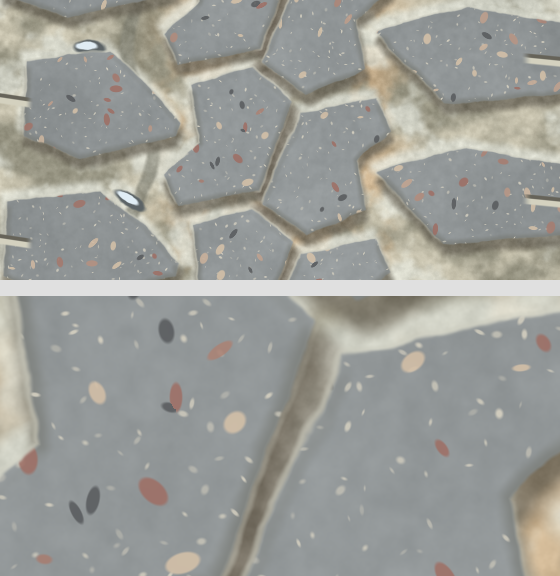
Top, the full canvas; bottom, a detail of the centre.
Write a Shadertoy shader that draws this texture.

```glsl
// Worn tyre tread: four columns of rubber blocks repeat down the canvas.
// Blocks are polygon distance fields with roughened edges; the sandy grooves
// get offset shadow and light, and chips of grit are scattered on the rubber.

const float PERIOD = 0.503;

float hash(vec2 p) {
    p = fract(p * vec2(0.1031, 0.1137));
    p += dot(p, p.yx + 33.33);
    return fract((p.x + p.y) * p.x * 17.3);
}

float noise(vec2 p) {
    vec2 i = floor(p), f = fract(p);
    f = f * f * (3.0 - 2.0 * f);
    return mix(mix(hash(i), hash(i + vec2(1, 0)), f.x),
               mix(hash(i + vec2(0, 1)), hash(i + vec2(1, 1)), f.x), f.y);
}

float fbm(vec2 p) {
    float sum = 0.0, amp = 0.53;
    for (int i = 0; i < 4; i++) {
        sum += amp * noise(p + 50.0);
        p = mat2(1.6, 1.2, -1.2, 1.6) * p;
        amp *= 0.5;
    }
    return sum;
}

// Signed distance to a seven-sided polygon
float polygon(vec2 p, vec2 v[7]) {
    float d = 100.0, side = 1.0;
    for (int i = 0, j = 6; i < 7; j = i, i++) {
        vec2 e = v[j] - v[i], w = p - v[i];
        vec2 b = w - e * clamp(dot(w, e) / dot(e, e), 0.0, 1.0);
        d = min(d, dot(b, b));
        bvec3 c = bvec3(p.y >= v[i].y, p.y < v[j].y, e.x * w.y > e.y * w.x);
        if (all(c) || all(not(c))) side = -side;
    }
    return side * sqrt(d);
}

void addBlock(inout vec2 near, float d) {
    near = d < near.x ? vec2(d, near.x) : vec2(near.x, min(near.y, d));
}

// Distances to the nearest and second nearest block
vec2 tread(vec2 p) {
    vec2 near = vec2(9.0);
    for (int row = -1; row <= 1; row++) {
        vec2 q = p - vec2(0.0, float(row) * PERIOD);
        vec2 wide = vec2(0.63 + (q.x - 0.63) / (1.0 + 0.13 * abs(float(row))), q.y);
        addBlock(near, polygon(wide, vec2[7](vec2(0.10, 0.22), vec2(0.39, 0.185), vec2(0.52, 0.30),
            vec2(0.635, 0.44), vec2(0.625, 0.48), vec2(0.286, 0.56), vec2(0.09, 0.48))));
        addBlock(near, polygon(q, vec2[7](vec2(0.69, 0.307), vec2(0.90, 0.245), vec2(1.04, 0.365),
            vec2(0.925, 0.675), vec2(0.64, 0.73), vec2(0.59, 0.625), vec2(0.716, 0.508))));
        addBlock(near, polygon(q, vec2[7](vec2(1.078, 0.408), vec2(1.34, 0.356), vec2(1.388, 0.469),
            vec2(1.268, 0.573), vec2(1.30, 0.75), vec2(1.094, 0.835), vec2(0.939, 0.724))));
        addBlock(near, polygon(q, vec2[7](vec2(1.35, 0.117), vec2(1.44, 0.085), vec2(1.667, 0.03),
            vec2(2.02, 0.09), vec2(2.02, 0.33), vec2(1.588, 0.365), vec2(1.497, 0.273))));
    }
    return near - 0.005;
}

// Scattered rotated grit: x is coverage, y a random tint
vec2 chips(vec2 p, float cells, float density, float size, float soft) {
    vec2 found = vec2(0.0);
    for (int k = 0; k < 9; k++) {
        vec2 cell = floor(p * cells) + vec2(k % 3 - 1, k / 3 - 1);
        float seed = hash(cell + cells);
        if (seed > density) continue;
        vec2 q = p - (cell + vec2(hash(cell + 17.0), hash(cell + 41.0))) / cells;
        float a = 6.28 * hash(cell + 73.0);
        q = mat2(cos(a), sin(a), -sin(a), cos(a)) * q;
        q.y *= 1.2 + 1.5 * hash(cell + 29.0);
        float r = size * (0.45 + 0.7 * hash(cell + 91.0));
        float m = 1.0 - smoothstep(r - soft, r + soft, length(q));
        if (m > found.x) found = vec2(m, hash(cell + 57.0));
    }
    return found;
}

void mainImage(out vec4 fragColor, in vec2 fragCoord) {
    vec2 p = vec2(fragCoord.x, iResolution.y - fragCoord.y) / iResolution.y;
    float soft = max(1.0 / iResolution.y, 0.003);
    vec2 rough = p + 0.016 * (vec2(fbm(p * 16.0), fbm(p * 16.0 + 9.0)) - 0.5);
    vec2 near = tread(rough);
    float lit = 1.0 - smoothstep(-0.01, 0.03, tread(rough + vec2(0.012, 0.025)).x);
    float shade = 1.0 - smoothstep(-0.01, 0.025, tread(rough - vec2(0.004, 0.03)).x);
    float grain = fbm(p * 45.0);
    float wrapY = mod(p.y, PERIOD);

    // Sandy groove floor, pale patches and warm dirt round the centre
    float patches = fbm(p * vec2(6.0, 8.0));
    vec3 ground = mix(vec3(0.59, 0.58, 0.51), vec3(0.79, 0.77, 0.69), smoothstep(0.32, 0.65, patches));
    float warm = smoothstep(0.45, 0.75, p.x) * (1.0 - smoothstep(1.3, 1.55, p.x));
    ground = mix(ground, vec3(0.82, 0.69, 0.53), warm * smoothstep(0.35, 0.65, fbm(p * 9.0 + 4.0)) * 0.7);
    ground = mix(ground, vec3(0.89, 0.90, 0.86), max(lit * 0.75, 0.7 * smoothstep(0.5, 0.7, fbm(p * 7.0 + 20.0))));

    // Raised bars between the left blocks, then cast shadow and tight gaps
    float bar = smoothstep(0.035, 0.015, abs(rough.x - 0.5 + 0.05 * sin(p.y * 9.0)));
    ground = mix(ground, vec3(0.50, 0.50, 0.45), bar * 0.65);
    ground = mix(ground, vec3(0.41, 0.39, 0.34), shade * 0.75);
    float tight = 1.0 - smoothstep(0.025, 0.055, near.x + near.y);
    ground = mix(ground, vec3(0.45, 0.42, 0.37), tight * 0.8);
    ground += (grain - 0.5) * 0.16;

    // Wet glints above the left blocks
    vec2 g = rough - vec2(p.y < PERIOD ? 0.32 : 0.465, p.y < PERIOD ? 0.17 : 0.715);
    g.y -= p.y < PERIOD ? 0.0 : 0.5 * g.x;
    float glint = length(g * vec2(1.0, 2.2));
    ground = mix(ground, vec3(0.36, 0.39, 0.40), smoothstep(0.065, 0.045, glint));
    ground = mix(ground, vec3(0.88, 0.93, 0.96), smoothstep(0.045, 0.03, length(g * vec2(1.0, 2.6) + 0.01)));

    // Rubber: cloudy grey, palest in the middle, with a worn rim
    vec3 rubber = vec3(0.55, 0.57, 0.575) + 0.035 * exp(-4.0 * pow(p.x - 1.05, 2.0));
    rubber += 0.08 * (fbm(p * 5.0 + 7.0) - 0.5) + 0.05 * (grain - 0.5);
    rubber = mix(rubber, vec3(0.47, 0.48, 0.46), shade * smoothstep(-0.025, 0.0, near.x) * 0.7);
    vec2 dust = chips(p, 32.0, 0.5, 0.0055, soft);
    vec2 grit = chips(p + 3.0, 13.0, 0.42, 0.020, soft);
    rubber = mix(rubber, vec3(0.83, 0.81, 0.75), dust.x * (0.35 + 0.6 * dust.y));
    vec3 gritColor = mix(vec3(0.62, 0.43, 0.39), vec3(0.84, 0.76, 0.66), smoothstep(0.3, 0.8, grit.y));
    gritColor = grit.y < 0.18 ? vec3(0.34, 0.35, 0.36) : gritColor;
    rubber = mix(rubber, gritColor, grit.x * 0.85);

    vec3 color = mix(rubber, ground, smoothstep(-soft, soft, near.x));
    color = mix(color, vec3(0.80, 0.80, 0.75), 0.55 * lit * smoothstep(0.007, 0.0, abs(near.x - 0.002)));

    // Slits cut into the outer edges: a dark line over a pale one
    float slit = p.x > 1.0 ? wrapY - 0.20 - 0.1 * (p.x - 1.9) : wrapY - 0.34 - 0.15 * p.x;
    float outer = smoothstep(1.86, 1.90, p.x) + smoothstep(0.12, 0.09, p.x);
    color = mix(color, vec3(0.83, 0.82, 0.75), outer * smoothstep(0.016, 0.008, abs(slit - 0.016)));
    color = mix(color, vec3(0.40, 0.39, 0.35), outer * smoothstep(0.010, 0.004, abs(slit)));
    fragColor = vec4(clamp(color, 0.0, 1.0), 1.0);
}
```
